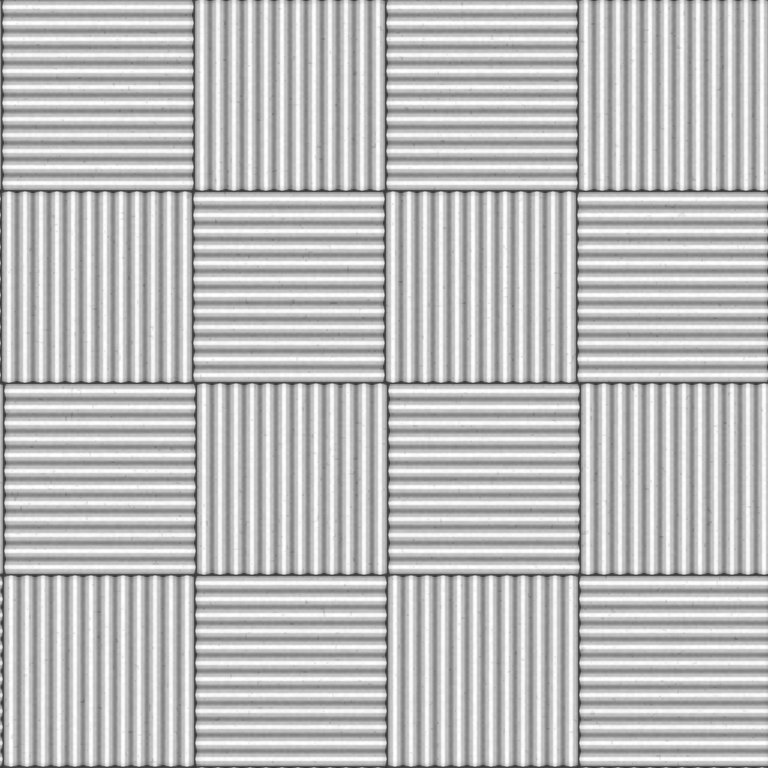
Write a WebGL 1 fragment shader that draws this pattern.

```glsl
precision highp float;
// Checkerboard of ridged metal tiles whose grooves alternate in direction.
// Each tile is a repeated crest-and-groove profile with dark, notched seams;
// rows are nudged sideways and a fine wrapping grain roughens the surface.

uniform vec2 u_resolution;

const float TILES = 4.0;            // tiles across and down, even so it wraps
const float RIDGES = 12.0;          // ridges in one tile
const float ROW_NUDGE = 0.0052;     // sideways step of the rows, in tiles
const float LIFT = 0.005;           // upward offset of all rows, in tiles
const float GROOVE_TONE = 0.53;
const float FLANK_TONE = 0.76;
const float CREST_TONE = 0.98;
const float SEAM_TONE = 0.22;
const float SIDE_SEAM = 0.005;      // half width of seams along the ridges
const float NOTCH_MIN = 0.003;      // seam half width at the end of a crest
const float NOTCH_MAX = 0.010;      // seam half width at the end of a groove
const float END_SHADE = 0.10;       // soft darkening toward the ridge ends
const float END_REACH = 0.035;
const float RIDGE_VARIATION = 0.02;
const float GRAIN_CELLS = 256.0;
const float GRAIN_AMOUNT = 0.035;
const float SPECK_AMOUNT = 0.07;

float hash(vec2 p) {
  vec3 q = fract(vec3(p.xyx) * 0.1031);
  q += dot(q, q.yzx + 33.33);
  return fract((q.x + q.y) * q.z);
}

// Value noise that repeats after the given number of cells.
float wrappedNoise(vec2 p, float cells) {
  vec2 i = floor(p);
  vec2 f = fract(p);
  f = f * f * (3.0 - 2.0 * f);
  vec2 a = mod(i, cells);
  vec2 b = mod(i + 1.0, cells);
  return mix(mix(hash(a), hash(vec2(b.x, a.y)), f.x),
             mix(hash(vec2(a.x, b.y)), hash(b), f.x), f.y);
}

// Tone from crest (0) over the flank to the bottom of the groove (1).
float ridgeTone(float d) {
  float flank = 1.0 - smoothstep(0.5, 0.95, d);
  float crest = 1.0 - smoothstep(0.1, 0.4, d);
  return GROOVE_TONE + (FLANK_TONE - GROOVE_TONE) * flank
                     + (CREST_TONE - FLANK_TONE) * crest;
}

float seamMask(float edge, float halfWidth, float blur) {
  return 1.0 - smoothstep(halfWidth - blur, halfWidth + blur, edge);
}

void main() {
  vec2 uv = gl_FragCoord.xy / u_resolution;
  float blur = 0.6 * TILES / min(u_resolution.x, u_resolution.y);

  // Tile grid, with each row shifted by its own small step.
  vec2 grid = uv * TILES - vec2(0.0, LIFT);
  float row = mod(floor(grid.y), TILES);
  grid.x -= ROW_NUDGE * (mod(row + 2.0, TILES) + 1.0);
  vec2 local = fract(grid);
  float horizontal = mod(floor(grid.x) + row, 2.0);

  // x runs across the ridges, y along them.
  vec2 tile = horizontal > 0.5 ? local.yx : local;
  float ridge = tile.x * RIDGES;
  float depth = abs(fract(ridge) - 0.5) * 2.0;
  float tone = ridgeTone(depth);
  float variation = hash(vec2(floor(ridge), horizontal * 17.0 + 3.0)) - 0.5;
  tone += RIDGE_VARIATION * variation * (1.0 - depth);

  // Fine grain and sparse dark specks.
  float grain = wrappedNoise(uv * GRAIN_CELLS, GRAIN_CELLS) - 0.5;
  float speck = wrappedNoise(uv * GRAIN_CELLS + 91.0, GRAIN_CELLS);
  tone += GRAIN_AMOUNT * grain;
  tone -= SPECK_AMOUNT * smoothstep(0.86, 0.97, speck);

  // Seams: shaded ridge ends, notched by the grooves.
  vec2 edge = 0.5 - abs(tile - 0.5);
  tone -= END_SHADE * (1.0 - smoothstep(0.0, END_REACH, edge.y));
  float notch = seamMask(edge.y, mix(NOTCH_MIN, NOTCH_MAX, depth), blur);
  notch *= mix(0.5, 1.0, depth);
  float side = seamMask(edge.x, SIDE_SEAM, blur) * 0.8;
  tone = mix(tone, SEAM_TONE, max(notch, side));

  gl_FragColor = vec4(vec3(clamp(tone, 0.0, 1.0)), 1.0);
}
```
